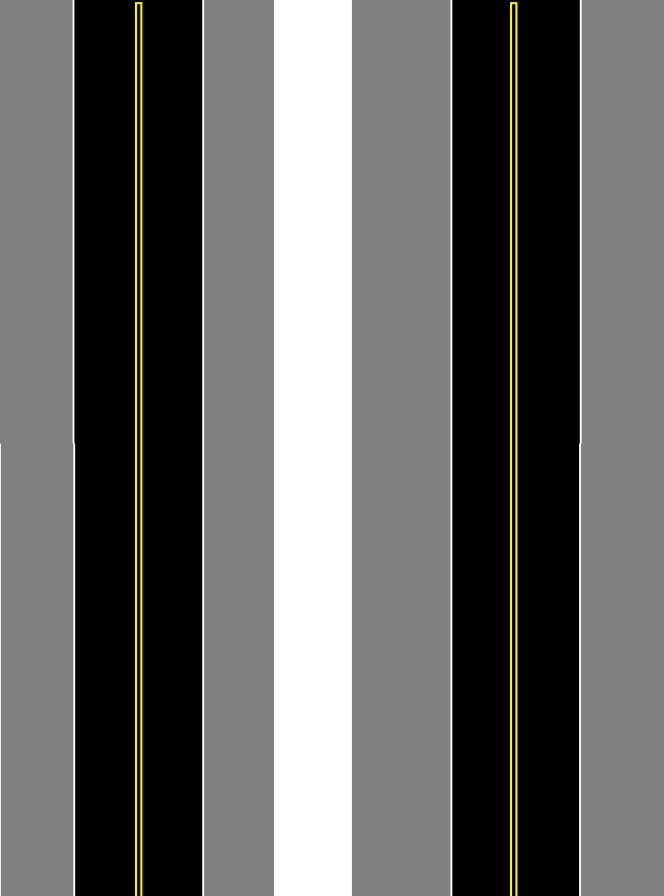
Write a WebGL 2 fragment shader that draws this texture.

```glsl
#version 300 es
precision highp float;
// Two parallel roads seen from above, on grey ground with a white strip between.
// Each part is an interval along x with box-filtered coverage, painted in layers;
// the yellow centre markings are hollow bars with a closed top end.

uniform vec2 u_resolution;
out vec4 outColor;

// Colours
const vec3 GROUND = vec3(0.502);
const vec3 ASPHALT = vec3(0.0);
const vec3 WHITE = vec3(1.0);
const vec3 YELLOW = vec3(1.0, 0.95, 0.05);

// Lengths are in canvas widths
const vec2 STRIP = vec2(0.4126, 0.5300);       // left and right side
const vec2 LEFT_ROAD = vec2(0.1107, 0.3060);   // centres of its edge lines
const vec2 RIGHT_ROAD = vec2(0.6798, 0.8746);
const float LEFT_MARKING = 0.2088;             // centre of yellow bar
const float RIGHT_MARKING = 0.7737;
const float EDGE_LINE = 0.0028;                // white line thickness
const float MARKING_HALF = 0.0056;             // outer half width of yellow bar
const float MARKING_LINE = 0.0031;             // yellow line thickness
const float MARKING_GAP = 0.0032;              // space above the yellow bar
const float JOG = 0.0011;                      // inward step of the outer lines
const float JOG_HEIGHT = 0.505;                // in canvas heights
const float BORDER = 0.0013;                   // pale line at the left border

// Fraction of a pixel at x covered by the interval
float band(float x, vec2 span, float pixel) {
    vec2 cover = clamp((x - span) / pixel + 0.5, 0.0, 1.0);
    return cover.x - cover.y;
}

float line(float x, float centre, float width, float pixel) {
    return band(x, centre + vec2(-0.5, 0.5) * width, pixel);
}

vec3 paintRoad(vec3 color, float x, vec2 road, float pixel) {
    color = mix(color, ASPHALT, band(x, road, pixel));
    float edges = line(x, road.x, EDGE_LINE, pixel)
                + line(x, road.y, EDGE_LINE, pixel);
    return mix(color, WHITE, min(edges, 1.0));
}

// Outer bar minus its inside; open towards the bottom
vec3 paintMarking(vec3 color, vec2 p, float centre, float top, float pixel) {
    float end = top - MARKING_GAP;
    float inner = MARKING_HALF - MARKING_LINE;
    float outside = line(p.x, centre, 2.0 * MARKING_HALF, pixel)
                  * band(p.y, vec2(-1.0, end), pixel);
    float inside = line(p.x, centre, 2.0 * inner, pixel)
                 * band(p.y, vec2(-1.0, end - MARKING_LINE), pixel);
    return mix(color, YELLOW, outside - inside);
}

void main() {
    float pixel = 1.0 / u_resolution.x;
    vec2 p = gl_FragCoord.xy * pixel;
    float top = u_resolution.y * pixel;
    float lower = band(p.y, vec2(-1.0, JOG_HEIGHT * top), pixel);

    // Ground, white strip and left border
    vec3 color = mix(GROUND, WHITE, band(p.x, STRIP, pixel));
    color = mix(color, WHITE, lower * band(p.x, vec2(0.0, BORDER), pixel));

    // Roads, with the outer edge stepping inward in the lower half
    float jog = JOG * lower;
    color = paintRoad(color, p.x, LEFT_ROAD + vec2(jog, 0.0), pixel);
    color = paintRoad(color, p.x, RIGHT_ROAD - vec2(0.0, jog), pixel);

    // Yellow centre markings
    color = paintMarking(color, p, LEFT_MARKING, top, pixel);
    color = paintMarking(color, p, RIGHT_MARKING, top, pixel);

    outColor = vec4(color, 1.0);
}
```
